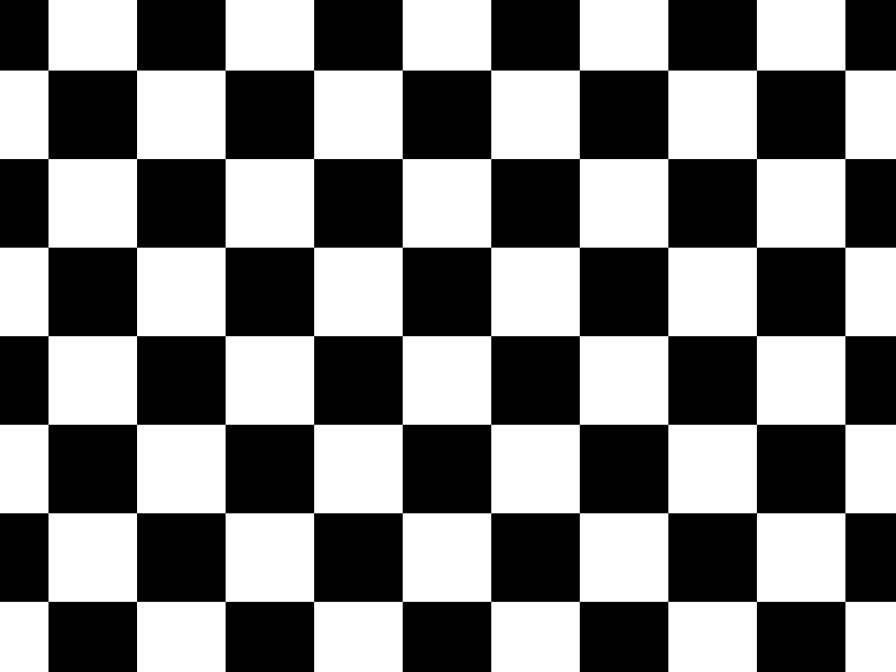
This pattern is drawn by a Shadertoy shader. Its source:

```glsl
// Black and white checkerboard of upright squares with crisp, smoothed edges.

// Lengths are fractions of the canvas height, measured from its centre.
#define CELL_SIZE 0.13177
#define GRID_ORIGIN vec2(-0.0674, -0.0003)
#define EDGE_PIXELS 1.0
#define DARK_COLOR vec3(0.0)
#define LIGHT_COLOR vec3(1.0)

// Signed distance to the nearest grid line, in cells: positive in even cells.
vec2 signedGridDistance(vec2 cellPos) {
    return 2.0 * abs(fract(0.5 * cellPos - 0.25) - 0.5) - 0.5;
}

// Smoothed checker parity: 1 in dark squares, 0 in light squares.
float checkerMask(vec2 cellPos, float edgeWidth) {
    vec2 parity = clamp(2.0 * signedGridDistance(cellPos) / edgeWidth, -1.0, 1.0);
    return 0.5 + 0.5 * parity.x * parity.y;
}

void mainImage(out vec4 fragColor, in vec2 fragCoord) {
    // Centred, square coordinates measured in cells
    vec2 uv = (fragCoord - 0.5 * iResolution.xy) / iResolution.y;
    vec2 cellPos = (uv - GRID_ORIGIN) / CELL_SIZE;
    float edgeWidth = EDGE_PIXELS / (iResolution.y * CELL_SIZE);

    // Blend the two square colours
    vec3 color = mix(LIGHT_COLOR, DARK_COLOR, checkerMask(cellPos, edgeWidth));
    fragColor = vec4(color, 1.0);
}
```
